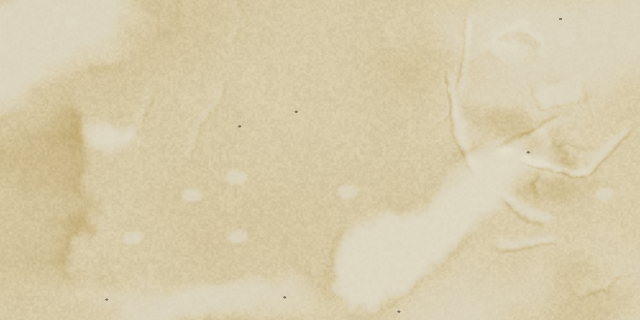
A Shadertoy shader for this texture:

```glsl
// Aged, water-stained parchment. A single "stain" level (0 pale, 1 brown) is
// built from warped soft pools with dried rims, a feathered smear, folds and
// flecks, then mapped through a colour ramp and covered with fine paper grain.

float hash(vec2 p) {
    vec3 q = fract(p.xyx * vec3(0.1031, 0.1030, 0.0973));
    q += dot(q, q.yzx + 33.33);
    return fract((q.x + q.y) * q.z);
}

float noise(vec2 p) {
    vec2 i = floor(p), f = fract(p);
    f = f * f * (3.0 - 2.0 * f);
    return mix(mix(hash(i), hash(i + vec2(1, 0)), f.x),
               mix(hash(i + vec2(0, 1)), hash(i + vec2(1, 1)), f.x), f.y);
}

float fbm(vec2 p) {
    float sum = 0.0, amp = 0.5;
    for (int i = 0; i < 5; i++) {
        sum += amp * noise(p);
        p = mat2(1.6, 1.2, -1.2, 1.6) * p + 17.3;
        amp *= 0.5;
    }
    return sum / 0.97;
}

// Approximate signed distance to a turned ellipse.
float ellipse(vec2 p, vec2 centre, vec2 radii, float angle) {
    float c = cos(angle), s = sin(angle);
    vec2 d = mat2(c, -s, s, c) * (p - centre);
    return (length(d / radii) - 1.0) * min(radii.x, radii.y);
}

// Pull the stain toward a level inside a pool and leave a dried rim.
float pool(float stain, float d, float soft, float level, float rim) {
    stain = mix(stain, level, 1.0 - smoothstep(-soft, soft, d));
    float edge = (d - 0.6 * soft) / 0.014;
    return stain + rim * exp(-edge * edge);
}

// Fold from a to b: a thin brown line with a pale ridge beside it.
float fold(vec2 p, vec2 a, vec2 b, float strength) {
    vec2 ab = b - a, dir = normalize(ab);
    float along = dot(p - a, ab) / dot(ab, ab);
    float side = dot(p - a, vec2(-dir.y, dir.x));
    float fade = smoothstep(-0.1, 0.15, along) * smoothstep(1.1, 0.85, along);
    float line = exp(-pow(side / 0.006, 2.0));
    float ridge = exp(-pow((side - 0.017) / 0.013, 2.0));
    return strength * fade * (line - 0.8 * ridge);
}

// Irregular fine wrinkles along the level lines of a noise field.
float wrinkle(vec2 p) {
    float n = fbm(p * 3.2 + 4.0) - 0.5;
    return exp(-pow(n / 0.016, 2.0)) - 0.7 * exp(-pow((n - 0.035) / 0.025, 2.0));
}

// Sparse round flecks, at most one in each cell.
float flecks(vec2 p, float cells, float chance, float radius) {
    vec2 id = floor(p * cells), f = fract(p * cells);
    vec2 centre = 0.3 + 0.4 * vec2(hash(id + 3.1), hash(id + 8.7));
    float d = length((f - centre) * vec2(0.8, 1.15));
    return step(hash(id + 21.0), chance) * smoothstep(radius, radius * 0.45, d);
}

vec3 parchment(float t) {
    vec3 c = mix(vec3(0.89, 0.865, 0.79), vec3(0.86, 0.83, 0.74), clamp(t * 4.0, 0.0, 1.0));
    c = mix(c, vec3(0.85, 0.80, 0.67), clamp(t * 4.0 - 1.0, 0.0, 1.0));
    c = mix(c, vec3(0.82, 0.76, 0.60), clamp(t * 4.0 - 2.0, 0.0, 1.0));
    return mix(c, vec3(0.77, 0.69, 0.49), clamp(t * 4.0 - 3.0, 0.0, 1.4));
}

void mainImage(out vec4 fragColor, in vec2 fragCoord) {
    vec2 p = fragCoord / iResolution.y;
    p.x *= 2.0 * iResolution.y / iResolution.x;
    vec2 warp = vec2(fbm(p * 4.5), fbm(p * 4.5 + 31.0)) - 0.5;
    vec2 q = p + 0.24 * warp;
    float mottle = fbm(p * 3.0 + 9.0) - 0.5;
    float patchy = smoothstep(0.35, 0.65, noise(p * 9.0 + 5.0));
    float right = smoothstep(1.2, 1.5, q.x);

    // Broad washes
    float stain = mix(0.57, 0.44, right) + 0.5 * mottle * mix(0.5, 1.0, right);
    stain = pool(stain, ellipse(q, vec2(0.45, 0.86), vec2(0.26, 0.10), 0.5), 0.10, 0.70, 0.0);
    stain = pool(stain, ellipse(q, vec2(1.27, 0.78), vec2(0.13, 0.08), -0.6), 0.08, 0.72, 0.0);
    stain = pool(stain, ellipse(q, vec2(1.78, 0.86), vec2(0.45, 0.14), -0.15), 0.10, 0.25, 0.0);

    // Brown smear, feathered to the left of a steep edge
    float reach = 0.27 - q.x + 0.05 * (noise(vec2(2.0, p.y * 14.0)) - 0.5);
    float feather = smoothstep(-0.03, 0.015, reach) * exp(-max(reach, 0.0) / 0.13);
    float span = smoothstep(0.02, 0.2, q.y) * smoothstep(0.76, 0.6, q.y);
    stain += feather * span * (0.18 + 0.5 * fbm(p * vec2(4.0, 11.0)));
    stain = pool(stain, ellipse(q, vec2(0.10, 0.51), vec2(0.16, 0.07), -0.4), 0.07, 0.85, 0.0);

    // Pale washed-out pools
    float rim = 0.2 * patchy;
    stain = pool(stain, ellipse(q, vec2(0.10, 0.90), vec2(0.37, 0.16), 0.2), 0.05, 0.22, rim * 0.7);
    stain = pool(stain, ellipse(q, vec2(0.58, 0.05), vec2(0.30, 0.07), 0.0), 0.04, 0.24, rim * 0.6);
    float streak = min(ellipse(q, vec2(1.40, 0.35), vec2(0.36, 0.085), 0.6),
                       ellipse(q, vec2(1.22, 0.19), vec2(0.17, 0.12), 0.7));
    stain = pool(stain, streak, 0.03, 0.15, rim);
    stain = pool(stain, ellipse(q, vec2(0.35, 0.59), vec2(0.07, 0.055), 0.2), 0.035, 0.15, 0.0);

    // Brown patches caught between the folds
    stain = pool(stain, ellipse(q, vec2(1.61, 0.61), vec2(0.10, 0.06), -0.4), 0.03, 0.76, rim);
    stain = pool(stain, ellipse(q, vec2(1.71, 0.42), vec2(0.10, 0.055), 0.0), 0.025, 0.78, rim);
    stain = pool(stain, ellipse(q, vec2(1.80, 0.06), vec2(0.15, 0.06), 0.1), 0.06, 0.72, 0.0);

    // Folds and wrinkles
    vec2 w = p + 0.10 * warp;
    stain += fold(w, vec2(1.39, 0.76), vec2(1.46, 0.47), 0.36);
    stain += fold(w, vec2(1.45, 0.96), vec2(1.43, 0.70), 0.26);
    stain += fold(w, vec2(1.78, 0.65), vec2(1.55, 0.53), 0.30);
    stain += fold(w, vec2(1.62, 0.49), vec2(1.82, 0.46), 0.36);
    stain += fold(w, vec2(1.81, 0.46), vec2(1.97, 0.57), 0.34);
    stain += fold(w, vec2(1.57, 0.38), vec2(1.71, 0.28), 0.36);
    stain += fold(w, vec2(1.56, 0.25), vec2(1.75, 0.21), 0.32);
    stain += fold(w, vec2(0.41, 0.56), vec2(0.50, 0.73), 0.16);
    stain += fold(w, vec2(0.61, 0.52), vec2(0.69, 0.73), 0.16);
    float creased = max(right, 0.6 * smoothstep(0.75, 0.95, p.y) * smoothstep(0.4, 0.6, p.x));
    stain += 0.2 * creased * patchy * wrinkle(p);

    // Pale flecks, grain and dark specks
    stain = mix(stain, 0.18, 0.75 * flecks(p + 0.04 * warp, 6.0, 0.10, 0.20));
    vec3 color = parchment(clamp(stain, 0.0, 1.1));
    float grain = 0.6 * noise(p * 125.0) + 0.4 * noise(p * 230.0 + 7.0) - 0.5;
    color += grain * mix(0.025, 0.075, smoothstep(0.2, 0.6, stain));
    color *= 1.0 - 0.45 * flecks(p, 22.0, 0.008, 0.12);
    fragColor = vec4(color, 1.0);
}
```
